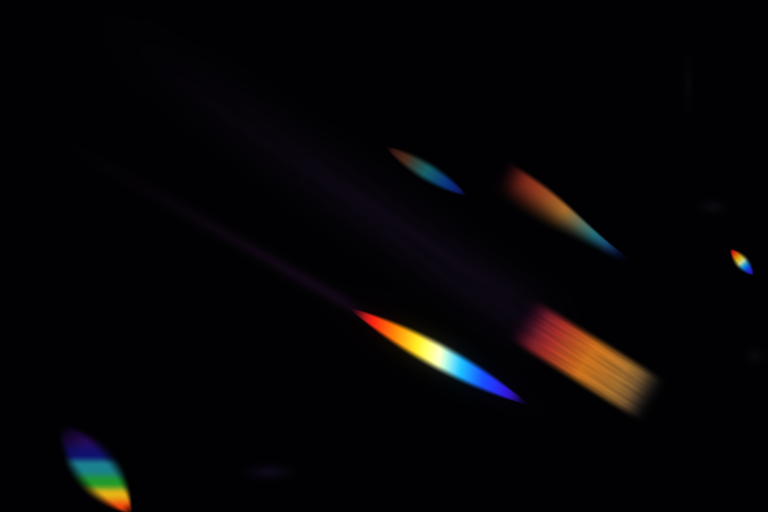
Reproduce this background procedurally as a WebGL 1 fragment shader.

```glsl
precision highp float;
// Prismatic light flares and faint violet streaks slanting across a black backdrop.
uniform vec2 u_resolution;

vec2 hashGradient(vec2 cell) {
  float a = 6.2832 * fract(sin(dot(cell, vec2(127.1, 311.7))) * 4375.5);
  return vec2(cos(a), sin(a));
}

float gradientNoise(vec2 p) {
  vec2 i = floor(p), f = fract(p), u = f * f * (3.0 - 2.0 * f);
  float a = dot(hashGradient(i), f);
  float b = dot(hashGradient(i + vec2(1, 0)), f - vec2(1, 0));
  float c = dot(hashGradient(i + vec2(0, 1)), f - vec2(0, 1));
  float d = dot(hashGradient(i + 1.0), f - 1.0);
  return mix(mix(a, b, u.x), mix(c, d, u.x), u.y);
}

// Coordinates along and across a flare, scaled by its half size
vec2 flareSpace(vec2 p, vec2 center, vec2 dir, vec2 halfSize) {
  dir = normalize(dir);
  vec2 d = p - center;
  return vec2(dot(d, dir), dot(d, vec2(-dir.y, dir.x))) / halfSize;
}

// Soft lens with pointed ends
float spindle(vec2 q, float softness) {
  float width = max(1.0 - q.x * q.x, 0.001);
  return smoothstep(1.0 + softness, 1.0 - softness, abs(q.y) / width)
       * smoothstep(1.0, 0.75, abs(q.x));
}

float glow(vec2 q) { return exp(-dot(q, q)); }

// Five evenly spaced colours for t from 0 to 1
vec3 ramp(float t, vec3 a, vec3 b, vec3 c, vec3 d, vec3 e) {
  t = clamp(t, 0.0, 1.0) * 4.0;
  vec3 color = mix(a, b, min(t, 1.0));
  color = mix(color, c, clamp(t - 1.0, 0.0, 1.0));
  color = mix(color, d, clamp(t - 2.0, 0.0, 1.0));
  return mix(color, e, clamp(t - 3.0, 0.0, 1.0));
}

// Red through white to violet, t from -1 to 1
vec3 spectrum(float t) {
  vec3 warm = ramp((t + 0.95) / 0.95, vec3(0.4, 0.02, 0.12), vec3(0.95, 0.13, 0.06),
    vec3(1.0, 0.5, 0.02), vec3(1.0, 0.85, 0.12), vec3(0.95, 1.0, 0.72));
  vec3 cool = ramp(t / 0.95, vec3(0.95, 1.0, 0.72), vec3(0.1, 0.7, 0.98),
    vec3(0.08, 0.3, 1.0), vec3(0.18, 0.1, 0.85), vec3(0.16, 0.02, 0.4));
  return t < 0.0 ? warm : cool;
}

void main() {
  vec2 p = gl_FragCoord.xy / u_resolution.y;
  p.x += 0.75 - 0.5 * u_resolution.x / u_resolution.y;
  vec3 color = vec3(0.004, 0.004, 0.01);

  // Faint violet streaks
  vec2 q = flareSpace(p, vec2(0.615, 0.668), vec2(0.82, -0.57), vec2(0.55, 0.055));
  float haze = 1.0 + 0.5 * gradientNoise(q * vec2(2.0, 3.0));
  color += vec3(0.042, 0.021, 0.058) * haze * exp(-q.y * q.y)
         * smoothstep(-1.1, 0.4, q.x) * smoothstep(1.15, 0.8, q.x);
  q = flareSpace(p, vec2(0.4, 0.565), vec2(0.87, -0.495), vec2(0.33, 0.013));
  color += vec3(0.065, 0.025, 0.075) * exp(-q.y * q.y)
         * smoothstep(-1.1, 0.9, q.x) * smoothstep(1.2, 0.9, q.x);

  // Bright central spectrum
  q = flareSpace(p, vec2(0.857, 0.304), vec2(0.88, -0.475), vec2(0.205, 0.021));
  color += spectrum(q.x + 0.04 * q.y) * spindle(q, 0.4);
  color += 0.1 * spectrum(q.x) * glow(q * vec2(1.3, 0.6));

  // Broad amber band
  q = flareSpace(p, vec2(1.146, 0.297), vec2(0.848, -0.53), vec2(0.152, 0.045));
  float grain = 1.0 + 0.22 * gradientNoise(vec2(q.x * 1.5, q.y * 7.0));
  color += ramp(q.x * 0.5 + 0.5, vec3(0.2, 0.01, 0.12), vec3(0.62, 0.17, 0.13),
    vec3(0.78, 0.43, 0.1), vec3(0.62, 0.42, 0.17), vec3(0.2, 0.19, 0.18)) * grain
    * smoothstep(1.2, 0.75, abs(q.y)) * smoothstep(-1.1, -0.65, q.x) * smoothstep(1.08, 0.65, q.x);

  // Tapered upper band, brightest along its top edge
  q = flareSpace(p, vec2(1.094, 0.578), vec2(0.84, -0.58), vec2(0.152, 0.031));
  float taper = mix(1.0, 0.3, smoothstep(-0.5, 1.0, q.x));
  float rise = q.y / taper;
  color += ramp(q.x * 0.5 + 0.5, vec3(0.25, 0.02, 0.07), vec3(0.56, 0.2, 0.1),
    vec3(0.65, 0.42, 0.16), vec3(0.12, 0.43, 0.48), vec3(0.02, 0.05, 0.36))
    * smoothstep(1.2, 0.75, rise) * smoothstep(-1.4, 0.7, rise)
    * smoothstep(-1.0, -0.6, q.x) * smoothstep(1.08, 0.65, q.x);

  // Small teal sliver
  q = flareSpace(p, vec2(0.832, 0.666), vec2(0.86, -0.52), vec2(0.096, 0.014));
  color += ramp(q.x * 0.5 + 0.5, vec3(0.12, 0.02, 0.04), vec3(0.3, 0.16, 0.09),
    vec3(0.08, 0.38, 0.4), vec3(0.03, 0.2, 0.5), vec3(0.08, 0.02, 0.3)) * spindle(q, 0.55);

  // Lower left flare, coloured by height
  q = flareSpace(p, vec2(0.186, 0.085), vec2(0.62, -0.78), vec2(0.117, 0.035));
  float fall = (0.16 - p.y) / 0.16;
  vec3 rainbow = mix(vec3(0.17, 0.04, 0.38), vec3(0.06, 0.06, 0.42), smoothstep(0.1, 0.3, fall));
  rainbow = mix(rainbow, vec3(0.1, 0.5, 0.55), smoothstep(0.3, 0.43, fall));
  rainbow = mix(rainbow, vec3(0.12, 0.6, 0.16), smoothstep(0.48, 0.64, fall));
  rainbow = mix(rainbow, vec3(0.9, 0.7, 0.08), smoothstep(0.64, 0.78, fall));
  rainbow = mix(rainbow, vec3(0.95, 0.25, 0.04), smoothstep(0.78, 0.96, fall));
  color += rainbow * spindle(q, 0.45) * smoothstep(-1.0, -0.3, q.x);

  // Tiny spark at the right
  q = flareSpace(p, vec2(1.449, 0.488), vec2(0.66, -0.75), vec2(0.036, 0.01));
  color += 0.85 * spectrum(q.x) * spindle(q, 0.6);

  // Barely visible stray reflections
  color += vec3(0.05, 0.03, 0.09) * glow((p - vec2(0.527, 0.078)) / vec2(0.035, 0.012));
  color += vec3(0.03, 0.03, 0.05) * glow((p - vec2(1.393, 0.596)) / vec2(0.022, 0.012));
  color += vec3(0.03, 0.03, 0.04) * glow((p - vec2(1.474, 0.305)) / vec2(0.015, 0.012));
  color += vec3(0.02, 0.02, 0.025) * glow((p - vec2(1.344, 0.835)) / vec2(0.008, 0.04));

  gl_FragColor = vec4(color, 1.0);
}
```
